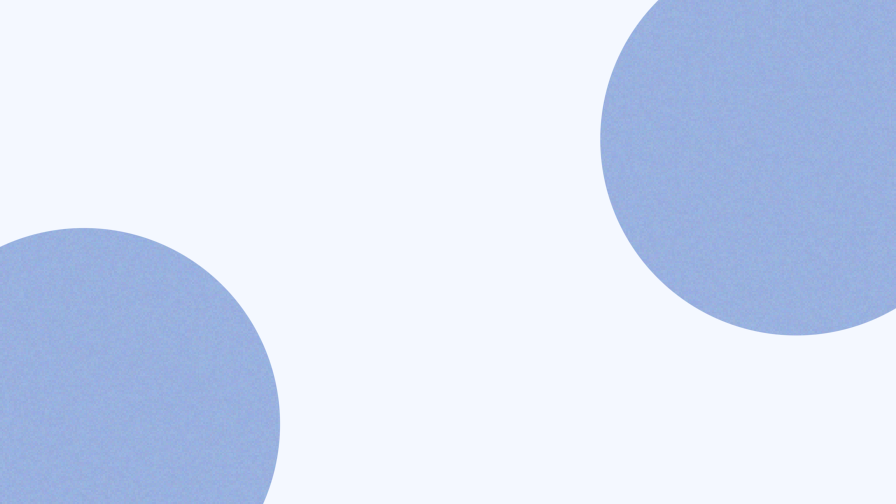
This background is drawn by a WebGL 2 fragment shader. Its source:

```glsl
#version 300 es
precision highp float;
// Two large grainy blue discs on a pale, cool white ground.
// Each disc is a circle distance function; the grain is hashed noise
// on a fixed grid, so it keeps its scale at any canvas size.

uniform vec2 u_resolution;
out vec4 fragColor;

// Sine-free hash: three random values in 0..1 per grid cell
vec3 hash32(vec2 cell) {
    vec3 q = fract(cell.xyx * vec3(0.1031, 0.1030, 0.0973));
    q += dot(q, q.yxz + 33.33);
    return fract((q.xxy + q.yzz) * q.zyx);
}

// Smoothly interpolated colour noise
vec3 valueNoise(vec2 p) {
    vec2 cell = floor(p);
    vec2 f = fract(p);
    f = f * f * (3.0 - 2.0 * f);
    vec3 low = mix(hash32(cell), hash32(cell + vec2(1.0, 0.0)), f.x);
    vec3 high = mix(hash32(cell + vec2(0.0, 1.0)), hash32(cell + 1.0), f.x);
    return mix(low, high, f.y);
}

float circleDistance(vec2 p, vec2 center, float radius) {
    return length(p - center) - radius;
}

void main() {
    // Canvas height is one unit; x is stretched to a 16:9 frame
    vec2 p = gl_FragCoord.xy / u_resolution * vec2(16.0 / 9.0, 1.0);
    float pixel = 1.0 / u_resolution.y;

    // Lower left and upper right discs of equal size
    float lowerLeft = circleDistance(p, vec2(0.1667, 0.1586), 0.389);
    float upperRight = circleDistance(p, vec2(1.580, 0.7234), 0.389);
    float coverage = 1.0 - smoothstep(-0.75 * pixel, 0.75 * pixel, min(lowerLeft, upperRight));

    // Fine speckle plus a faint softer mottling
    vec3 speckle = hash32(floor(p * 288.0)) - 0.5;
    vec3 mottle = valueNoise(p * 110.0) - 0.5;
    vec3 discBlue = vec3(0.600, 0.694, 0.876) + 0.045 * speckle + 0.015 * mottle;

    vec3 paleGround = vec3(0.958, 0.973, 1.0);
    fragColor = vec4(mix(paleGround, discBlue, coverage), 1.0);
}
```
